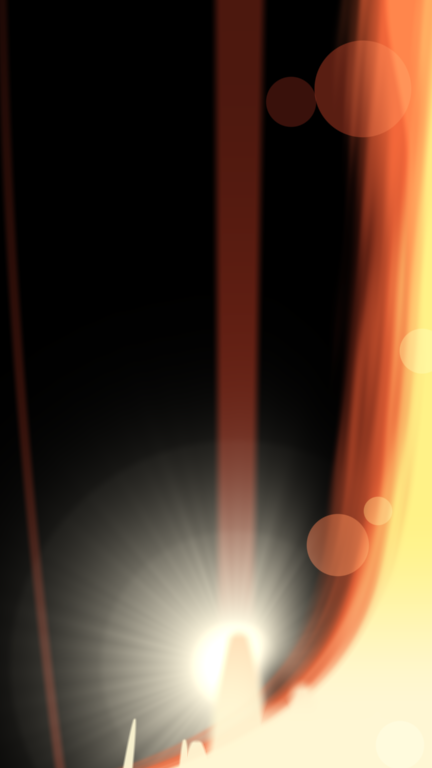
Write a Shadertoy shader that draws this background.

```glsl
// Dark backdrop with a warm flame sweeping up the right side, soft red beams,
// a pale lens glow low in the centre and translucent bokeh discs.
// Curved edges give the ramps; stretched gradient noise adds streaks.
#define GLOW_POS vec2(0.544, 0.238)
#define GLOW_SPREAD 0.12
#define GLOW_TINT vec3(1.0, 0.97, 0.87)
#define BEAM_RED vec3(0.40, 0.125, 0.075)
#define ORANGE vec3(1.0, 0.43, 0.24)
#define YELLOW vec3(1.0, 0.95, 0.53)
#define CREAM vec3(1.0, 0.97, 0.83)
#define STREAK 0.035

vec2 hashGradient(vec2 cell) {
    float n = fract(sin(dot(cell, vec2(127.1, 311.7))) * 43758.5);
    return vec2(cos(6.2832 * n), sin(6.2832 * n));
}

float gradientNoise(vec2 p) {
    vec2 i = floor(p), f = fract(p);
    vec2 u = f * f * f * (f * (f * 6.0 - 15.0) + 10.0);
    vec2 e = vec2(0.0, 1.0);
    float a = dot(hashGradient(i), f);
    float b = dot(hashGradient(i + e.yx), f - e.yx);
    float c = dot(hashGradient(i + e.xy), f - e.xy);
    float d = dot(hashGradient(i + e.yy), f - e.yy);
    return mix(mix(a, b, u.x), mix(c, d, u.x), u.y);
}

vec3 screenBlend(vec3 a, vec3 b) {
    return a + b - a * b;
}

// Soft vertical band around x = 0
float band(float x, float halfWidth, float blur) {
    return 1.0 - smoothstep(halfWidth - blur, halfWidth + blur, abs(x));
}

// Tongue standing on the lower edge, narrowing to its tip
float tongue(vec2 p, float centre, float tip, float width, float blur) {
    float w = width * sqrt(max(tip - p.y, 0.0) / tip);
    return band(p.x - centre, w, blur) * smoothstep(0.0, blur * 2.0, tip - p.y);
}

vec3 lensGlow(vec2 p) {
    vec2 q = p - GLOW_POS;
    float r = length(q);
    float light = exp(-r * r / GLOW_SPREAD) * 0.93;
    light += 0.3 * exp(-r * r / 0.009);
    // Faint concentric halos and rays
    for (int i = 0; i < 3; i++) {
        float radius = 0.1 + 0.21 * float(i);
        light += 0.025 * (1.0 - smoothstep(radius - 0.012, radius + 0.012, r));
    }
    float rays = gradientNoise(q / max(r, 0.001) * 14.0);
    light *= 1.0 + 0.09 * rays * smoothstep(0.08, 0.3, r);
    return GLOW_TINT * light;
}

vec3 addFlame(vec3 col, vec2 p) {
    float h = p.y;
    float redEdge = 0.764 + 0.045 * (h - 0.97) - 0.15 * exp(-h / 0.16);
    float hotEdge = 0.93 + 0.075 * (h - 0.7) - 0.48 * exp(-h / 0.18);
    float streak = gradientNoise(vec2((p.x - hotEdge) * 22.0, h * 2.2))
                 + 0.5 * gradientNoise(vec2((p.x - hotEdge) * 48.0, h * 3.5 + 7.0));
    float x = p.x + STREAK * streak;

    // Dark red veil, then orange, then yellow
    float veil = smoothstep(redEdge, redEdge + 0.10, x);
    col = screenBlend(col * (1.0 - 0.4 * veil), BEAM_RED * veil);
    float orangeEdge = hotEdge - 0.06 - 0.09 * smoothstep(1.15, 1.778, h);
    float orange = smoothstep(orangeEdge - 0.09, orangeEdge + 0.05, x);
    col = mix(col, ORANGE, orange * 0.92);
    float rim = smoothstep(0.935, 0.955, p.x + 0.05 * smoothstep(1.4, 1.778, h));
    col += vec3(0.08, 0.12, 0.07) * rim * smoothstep(0.8, 1.1, h);
    float hot = smoothstep(hotEdge - 0.055, hotEdge + 0.045, x);
    vec3 hotColour = mix(CREAM, YELLOW, smoothstep(0.12, 0.6, h));
    return mix(col, hotColour, hot);
}

vec3 addBaseFire(vec3 col, vec2 p) {
    float ripple = gradientNoise(p * vec2(11.0, 9.0));
    float top = 0.125 + 0.05 * ripple;
    float floorFire = smoothstep(0.48, 0.54, p.x)
                    * (1.0 - smoothstep(top - 0.035, top + 0.03, p.y));
    float fire = max(floorFire, tongue(p, 0.553, 0.33, 0.075, 0.017));
    fire = max(fire, tongue(p, 0.70, 0.21, 0.055, 0.018));
    fire = max(fire, tongue(p, 0.455, 0.068, 0.032, 0.006));
    fire = max(fire, tongue(p, 0.427, 0.07, 0.012, 0.004));
    fire = max(fire, tongue(p, 0.296 + 0.14 * p.y, 0.118, 0.011, 0.004));
    vec3 fireColour = mix(CREAM, vec3(1.0, 0.86, 0.7), smoothstep(0.1, 0.34, p.y));
    return mix(col, fireColour, fire * 0.94);
}

// Each disc: centre, radius, warmth from red to yellow
vec3 addDiscs(vec3 col, vec2 p, float pixel) {
    vec4 discs[6] = vec4[6](
        vec4(0.840, 1.572, 0.112, 0.25), vec4(0.674, 1.542, 0.058, 0.0),
        vec4(0.782, 0.516, 0.072, 0.5), vec4(0.875, 0.595, 0.033, 0.8),
        vec4(0.977, 0.965, 0.052, 0.85), vec4(0.926, 0.053, 0.056, 1.0));
    for (int i = 0; i < 6; i++) {
        vec4 d = discs[i];
        float mask = 1.0 - smoothstep(-pixel, pixel, length(p - d.xy) - d.z);
        vec3 tint = mix(vec3(0.95, 0.28, 0.18), vec3(1.0, 0.87, 0.43), d.w * d.w);
        col = mix(col, screenBlend(col, tint * 0.5), mask * mix(0.47, 1.0, min(d.w * 2.0, 1.0)));
    }
    return col;
}

void mainImage(out vec4 fragColor, in vec2 fragCoord) {
    vec2 p = fragCoord / iResolution.x;
    float pixel = 1.0 / iResolution.x;

    // Glow, dimmed toward the flame and in the hollow beneath it
    vec3 col = lensGlow(p) * (1.0 - 0.75 * smoothstep(0.58, 0.79, p.x));
    vec2 hollow = (p - vec2(0.645, 0.175)) / vec2(0.055, 0.075);
    col *= 1.0 - 0.65 * exp(-dot(hollow, hollow));

    // Central and left beams
    float centre = band(p.x - 0.544 - 0.006 * p.y, 0.036 + 0.011 * p.y, 0.014);
    float fade = mix(1.0, 0.75, smoothstep(0.7, 1.7, p.y));
    col = screenBlend(col, BEAM_RED * centre * fade);
    float curve = 0.139 - 0.1316 * p.y + 0.0316 * p.y * p.y;
    float thin = band(p.x - curve, 0.011, 0.009);
    col = screenBlend(col, BEAM_RED * thin * mix(0.65, 0.3, p.y / 1.778));

    col = addFlame(col, p);
    col = addBaseFire(col, p);
    col = addDiscs(col, p, pixel);
    fragColor = vec4(clamp(col, 0.0, 1.0), 1.0);
}
```
